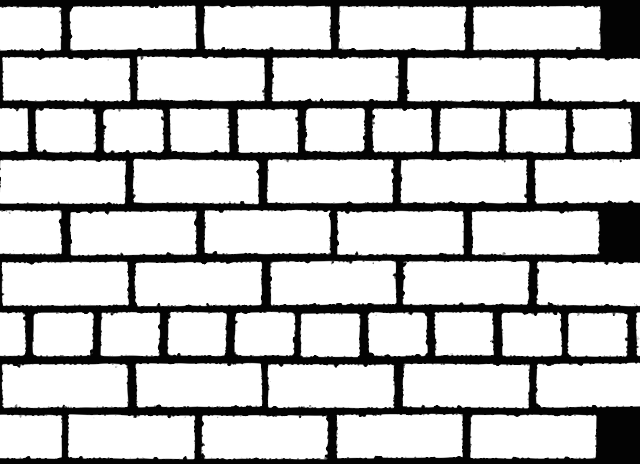
A WebGL 2 fragment shader for this pattern:

```glsl
#version 300 es
precision highp float;
// Brick wall in black and white: nine courses, stretchers in running bond with
// a header course at every fourth row. Each brick is a rounded box, slightly
// shifted and tilted by hashes, its edges worn by sines and cellular noise.

uniform vec2 u_resolution;
out vec4 outColor;

// Lengths are fractions of the canvas height.
const vec3 MORTAR = vec3(0.01);
const vec3 BRICK = vec3(1.0);
const float ROWS = 9.0;
const float ROW_PITCH = 0.11;
const float TOP_MARGIN = 0.006;
const float HALF_HEIGHT = 0.0466;
const float HALF_JOINT = 0.0087;
const float STRETCHERS_PER_ROW = 4.0;
// Uneven laying of each course, from the top down.
const float ROW_SHIFT[9] = float[9](
  0.0, 0.007, 0.003, -0.004, 0.0, 0.001, -0.003, 0.001, -0.001);

vec2 hash2(vec2 p) {
  vec3 q = fract(vec3(p.xyx) * vec3(0.1031, 0.1030, 0.0973));
  q += dot(q, q.yzx + 33.33);
  return fract((q.xx + q.yz) * q.zy);
}

// Distance to the nearest scattered point, in cell units.
float cellular(vec2 p) {
  vec2 cell = floor(p);
  float nearest = 2.0;
  for (int y = -1; y <= 1; y++) {
    for (int x = -1; x <= 1; x++) {
      vec2 neighbour = cell + vec2(x, y);
      nearest = min(nearest, distance(p, neighbour + hash2(neighbour + 50.0)));
    }
  }
  return nearest;
}

float roundedBox(vec2 p, vec2 halfSize, float radius) {
  vec2 q = abs(p) - halfSize + radius;
  return length(max(q, 0.0)) + min(max(q.x, q.y), 0.0) - radius;
}

// Amount by which the brick edges are eaten away.
float edgeWear(vec2 p) {
  float waves = sin(p.x * 83.0 + 3.0 * sin(p.y * 47.0))
              + sin(p.y * 97.0 + 2.0 * sin(p.x * 61.0));
  float nibbles = smoothstep(0.45, 0.05, cellular(p * 105.0));
  float bites = smoothstep(0.22, 0.0, cellular(p * 27.0 + 9.0));
  return 0.0004 * waves + 0.0019 * nibbles + 0.0055 * bites - 0.0004;
}

// Signed distance to the brick that owns the point, negative inside.
float brickDistance(vec2 p) {
  // Course, counted from the top.
  float depth = 1.0 - p.y - TOP_MARGIN;
  float row = clamp(floor(depth / ROW_PITCH), 0.0, ROWS - 1.0);
  float phase = mod(row, 4.0);
  bool header = phase == 2.0;
  bool shortRow = phase == 0.0;

  // Brick within the course.
  float pitch = mix(0.2896, 0.2880, row / (ROWS - 1.0));
  float start = shortRow ? 0.1416 : 0.2822;
  if (header) {
    pitch *= 0.5;
    start = 0.0674;
  }
  float along = (p.x - start - ROW_SHIFT[int(row)]) / pitch;
  float column = floor(along);
  if (shortRow && column >= STRETCHERS_PER_ROW) return 1.0;
  vec2 local = vec2((along - column - 0.5) * pitch,
                    (row + 0.5) * ROW_PITCH - depth);

  // Individual offset, tilt, size and corner of each brick.
  vec2 id = vec2(column + 20.0, row + 3.0);
  vec2 offset = hash2(id) - 0.5;
  vec2 tilt = hash2(id + 71.0) - 0.5;
  vec2 shape = hash2(id + 137.0);
  local += offset * vec2(0.004, 0.003);
  local += local.yx * tilt * vec2(0.05, 0.022);
  vec2 halfSize = vec2(0.5 * pitch - HALF_JOINT, HALF_HEIGHT);
  halfSize.x += 0.002 * (shape.x - 0.5);
  float radius = mix(0.003, header ? 0.011 : 0.005, shape.y * shape.y);
  return roundedBox(local, halfSize, radius);
}

void main() {
  vec2 p = gl_FragCoord.xy / u_resolution.y;
  float softness = 0.8 / u_resolution.y;
  float d = brickDistance(p) + edgeWear(p);
  float cover = 1.0 - smoothstep(-softness, softness, d);
  outColor = vec4(mix(MORTAR, BRICK, cover), 1.0);
}
```
